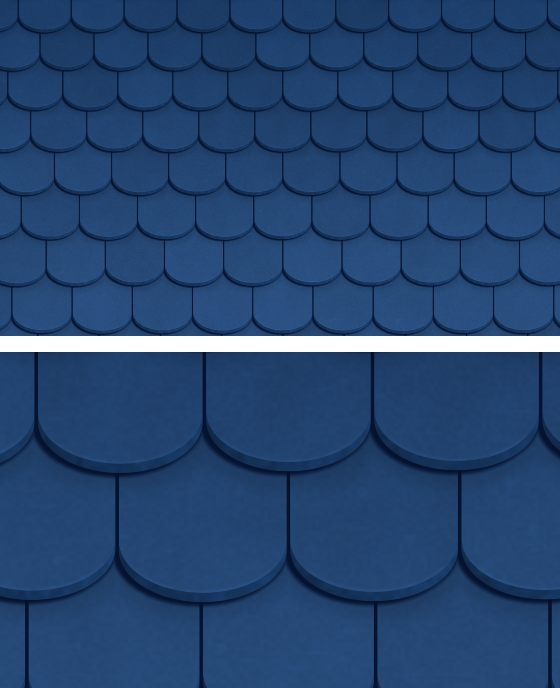
Top: the whole. Bottom: its middle third, enlarged.
Reproduce this texture procedurally as a WebGL 2 fragment shader.

```glsl
#version 300 es
precision highp float;
// Blue roof of overlapping round-ended tiles, rows growing slightly toward the eave.
uniform vec2 u_resolution;
out vec4 outColor;

const float ASPECT = 0.599;       // design height in units of the width
const float AXIS_X = 0.505;       // line about which the rows spread
const float LIP = 0.0055;         // visible tile thickness
const float GAP = 0.0010;         // half width of the seam
const float ROUNDING = 0.305;     // height of the curved end in tile widths
const vec2 SHADOW_SHIFT = vec2(0.0024, -0.0010);

const vec3 FACE_FAR = vec3(0.108, 0.236, 0.405);
const vec3 FACE_NEAR = vec3(0.158, 0.298, 0.483);
const vec3 LIP_COLOR = vec3(0.080, 0.197, 0.350);
const vec3 SHADOW_COLOR = vec3(0.010, 0.060, 0.175);

float hash(vec2 p) {
    vec3 q = fract(vec3(p.xyx) * 0.1031);
    q += dot(q, q.yzx + 33.33);
    return fract((q.x + q.y) * q.z);
}

float noise(vec2 p) {
    vec2 i = floor(p), f = fract(p);
    f = f * f * (3.0 - 2.0 * f);
    return mix(mix(hash(i), hash(i + vec2(1, 0)), f.x),
               mix(hash(i + vec2(0, 1)), hash(i + vec2(1, 1)), f.x), f.y);
}

float fbm(vec2 p) {
    float sum = 0.0, amp = 0.5;
    for (int i = 0; i < 4; i++) {
        sum += amp * noise(p);
        p = p * 2.03 + 17.0;
        amp *= 0.5;
    }
    return sum;
}

// Perspective: tile width and lower edge of each row
float rowWidth(float row) { return 0.0945 + 0.00186 * row; }
float rowBottom(float row) { return 0.0573 + row * (0.0669 + 0.00141 * row); }

// Position across the row in tiles; odd rows are staggered
float tileCoord(float x, float row) {
    return (x - AXIS_X) / rowWidth(row) + 0.5 * mod(row, 2.0);
}

// Distance to the nearest tile of a row: straight sides, elliptical end
float rowDistance(vec2 p, float row) {
    float width = rowWidth(row), u = tileCoord(p.x, row);
    vec2 radius = vec2(0.5 * width - GAP, ROUNDING * width);
    float slip = 0.0018 * (hash(vec2(floor(u) + 40.0, row + 7.0)) - 0.5);
    float x = abs(fract(u) - 0.5) * width + 0.00001;
    float y = max(p.y + slip - rowBottom(row) + radius.y, 0.0);
    vec2 q = vec2(x, y) / radius;
    float k = length(q);
    return (k - 1.0) * k / length(q / radius);
}

float coverage(float d, float pixel) {
    return 1.0 - smoothstep(-0.6 * pixel, 0.6 * pixel, d);
}

// Weathered face: row tone, tile tone, mottling, grain and faint scuffs
vec3 faceColor(vec2 p, float row) {
    float id = floor(tileCoord(p.x, row));
    float tone = hash(vec2(id + 61.0, row + 23.0));
    vec2 local = p + vec2(tone * 9.0, row * 3.0) + 5.0;
    float along = (p.y - rowBottom(row)) / rowWidth(row) + 0.5;
    vec3 color = mix(FACE_FAR, FACE_NEAR, smoothstep(-0.08, 0.56, p.y));
    float light = 1.0 + 0.09 * (tone - 0.5) + 0.04 * along;
    light += 0.09 * (fbm(local * vec2(32.0, 24.0)) - 0.47);
    light += 0.06 * (noise(local * 420.0) - 0.5);
    float scuff = smoothstep(0.83, 0.95, noise(local * vec2(70.0, 230.0)));
    light += 0.06 * scuff * noise(local * 45.0);
    return color * light;
}

// Lays one row with its shadow over what lies below
vec3 layRow(vec3 under, vec2 p, float row, float pixel) {
    float body = rowDistance(p, row);
    float face = rowDistance(p + vec2(0.0, LIP), row);
    float shade = rowDistance(p + SHADOW_SHIFT, row);

    // Soft ambient shade, then the dark contact shadow
    under *= 1.0 - 0.12 * (1.0 - smoothstep(0.0, 0.018, body));
    float contact = 1.0 - smoothstep(-0.0006, 0.0034, min(shade, body + 0.0006));
    under = mix(under, SHADOW_COLOR, 0.92 * contact);

    // Tile thickness, then the face with a thin pale rim along its curve
    float side = fract(tileCoord(p.x, row)) - 0.5;
    vec3 lip = LIP_COLOR * (1.0 + 0.35 * side + 0.2 * (noise(p * 260.0) - 0.5));
    lip *= mix(0.92, 1.1, smoothstep(0.0, ASPECT, p.y));
    vec3 top = faceColor(p, row);
    float curve = (p.y - rowBottom(row)) / (ROUNDING * rowWidth(row)) + 1.0;
    float rim = smoothstep(-0.0024, -0.0006, face) * smoothstep(0.1, 0.5, curve);
    top *= 1.0 + rim * (0.03 + 0.10 * noise(p * 130.0));

    vec3 tile = mix(lip, top, coverage(face, pixel));
    return mix(under, tile, coverage(body, pixel));
}

void main() {
    vec2 uv = gl_FragCoord.xy / u_resolution;
    vec2 p = vec2(uv.x, (1.0 - uv.y) * ASPECT);
    float pixel = 1.0 / u_resolution.x;
    vec3 color = SHADOW_COLOR;
    // Lower rows first, so that each higher row overlaps them
    for (int i = 9; i >= -1; i--) {
        float row = float(i);
        float drop = p.y - rowBottom(row);
        if (drop > -0.17 && drop < 0.035) color = layRow(color, p, row, pixel);
    }
    outColor = vec4(color, 1.0);
}
```
